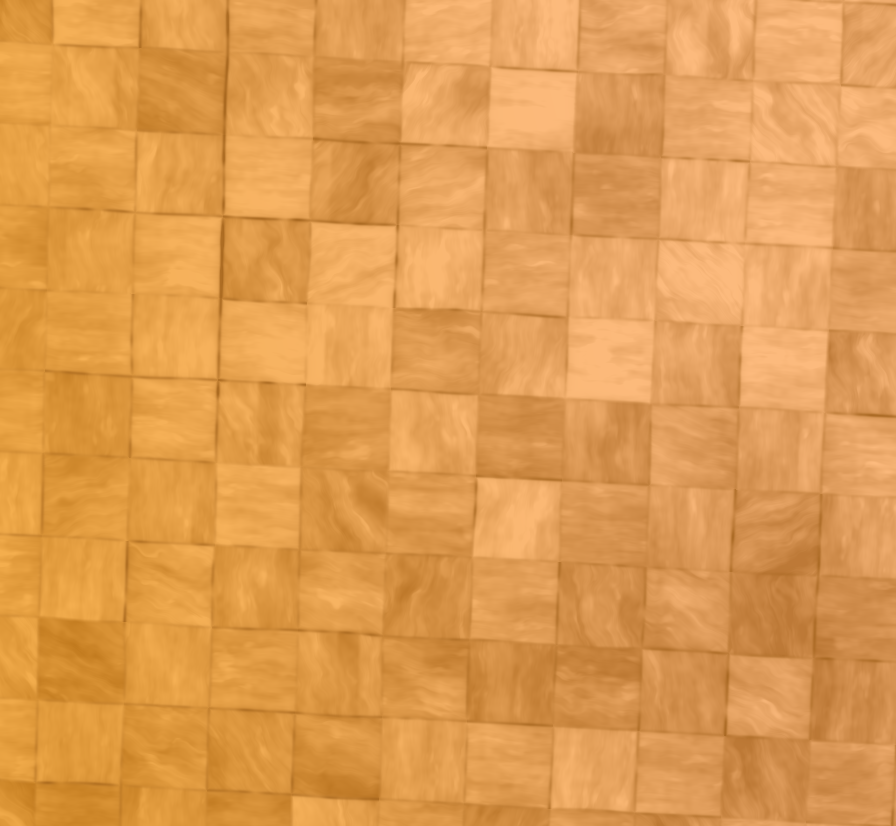
This texture is drawn by a WebGL 2 fragment shader. Its source:

```glsl
#version 300 es
precision highp float;

#define PITCH vec2(0.1065, 0.0994)
#define START vec2(0.0636, 0.0494)
#define SKEW vec2(0.0215, -0.052)
#define TAPER 0.0027
#define SEAM_WIDTH 0.021
#define EDGE_BLUR 0.03
#define GRAIN 0.34
#define FLAME 0.85
#define SLATS 4.0
#define STAIN 0.55
#define WORN_SEAM 2.0

uniform vec2 u_resolution;
out vec4 fragColor;

const vec3 GOLD_DARK = vec3(0.755, 0.475, 0.110);
const vec3 GOLD_LIGHT = vec3(0.955, 0.680, 0.300);
const vec3 PEACH_DARK = vec3(0.740, 0.475, 0.215);
const vec3 PEACH_LIGHT = vec3(0.990, 0.730, 0.490);
const vec3 SEAM_COLOR = vec3(0.620, 0.370, 0.090);

float hash(vec2 p) {
  return fract(sin(dot(p, vec2(127.1, 311.7))) * 43758.5453);
}

float noise(vec2 p) {
  vec2 i = floor(p), f = fract(p);
  f = f * f * (3.0 - 2.0 * f);
  return mix(mix(hash(i), hash(i + vec2(1, 0)), f.x),
             mix(hash(i + vec2(0, 1)), hash(i + vec2(1, 1)), f.x), f.y);
}

float fbm(vec2 p) {
  float sum = 0.0, amp = 0.5;
  for (int i = 0; i < 3; i++) {
    sum += amp * noise(p);
    p = p * 2.03 + 17.3;
    amp *= 0.5;
  }
  return sum / 0.875;
}

// Lightness of one wooden tile, 0 dark to 1 light
float tileTone(vec2 cell, vec2 local) {
  float seed = hash(cell + 3.7);
  float shade = mix(0.30, 0.82, hash(cell + 41.3));

  // Grain turns by a quarter from tile to tile
  bool upright = mod(cell.x + cell.y, 2.0) < 0.5;
  vec2 g = upright ? local.yx : local;
  vec2 offset = vec2(seed * 61.0, hash(cell + 9.1) * 47.0);

  // Cloudy figure, slanted and stronger in some tiles
  float figured = smoothstep(0.3, 0.9, seed);
  vec2 bent = g + (0.12 + 0.25 * figured) * (fbm(g * 2.5 + offset) - 0.5);
  bent.y += figured * (hash(cell + 23.0) - 0.5) * 2.2 * g.x;
  float flame = fbm(bent * vec2(1.5, 3.2) + offset) - 0.5;
  float streak = fbm(bent * vec2(2.6, 13.0) + offset.yx) - 0.5;

  // Faint slats, visible along part of their length
  float s = g.y * SLATS;
  float k = floor(s);
  float slat = mix(hash(cell * 7.0 + k), hash(cell * 7.0 + k + 1.0),
                   smoothstep(0.75, 1.0, s - k)) - 0.5;
  slat *= noise(g * vec2(3.0, 1.0) + offset) * 1.6;

  // Pale worn smudges
  float smudge = smoothstep(0.62, 0.85, fbm(bent * vec2(3.0, 7.0) - offset));

  return shade + FLAME * (0.55 + 0.45 * figured) * flame
       + GRAIN * streak + 0.20 * slat + 0.20 * smudge;
}

// Darkness of the seam along one axis; line is the index of that seam
float seam(float distance, float line, float along, float axis) {
  float part = hash(vec2(line, floor(along)) + axis * 53.0);
  float strength = mix(0.08, 0.40, part * part) + 0.08 * hash(vec2(line, axis));
  if (axis < 0.5 && line == WORN_SEAM)
    strength += 0.30 * (1.0 - smoothstep(2.0, 7.0, along));
  strength *= 0.3 + 1.3 * noise(vec2(along * 7.0, line * 5.0 + axis * 31.0));
  float d = distance / SEAM_WIDTH;
  return strength * (exp(-d * d) + 0.22 * exp(-d * d * 0.08));
}

void main() {
  // Height is one unit, rows are counted downward
  vec2 p = gl_FragCoord.xy / u_resolution.y;
  p.y = 1.0 - p.y;

  // Slightly turned and tapered grid
  vec2 q = (p - START + SKEW * p.yx) / (PITCH - vec2(TAPER * p.y, 0.0));
  q += 0.025 * (vec2(noise(q.yx * 1.7), noise(q * 1.7 + 8.0)) - 0.5);
  vec2 line = floor(q + 0.5);
  vec2 away = q - line;

  // Blend the four tiles around the nearest crossing
  vec2 blur = max(vec2(EDGE_BLUR), fwidth(q));
  vec2 cover = smoothstep(-blur, blur, away);
  float tone = 0.0;
  for (int i = 0; i < 4; i++) {
    vec2 side = vec2(i & 1, i >> 1);
    vec2 w = mix(1.0 - cover, cover, side);
    vec2 cell = line - 1.0 + side;
    if (w.x * w.y > 0.0) tone += w.x * w.y * tileTone(cell, q - cell);
  }

  // Broad stains, a shaded lower right and a dull left column
  tone += STAIN * (fbm(p * 4.0 + 5.0) - 0.5);
  vec2 shadow = (p - vec2(0.86, 0.80)) / vec2(0.24, 0.26);
  tone -= 0.24 * exp(-dot(shadow, shadow));
  float dull = (q.x - 0.5) / 0.55;
  tone -= 0.16 * exp(-dull * dull * dull * dull);
  tone += 0.11 * (noise(p * 120.0) - 0.5);
  tone = clamp(tone + 0.06, 0.0, 1.0);

  // Golden light at the lower left, paler toward the right
  float pale = smoothstep(-0.10, 0.90, p.x - 0.25 * (p.y - 0.5));
  vec3 color = mix(mix(GOLD_DARK, GOLD_LIGHT, tone),
                   mix(PEACH_DARK, PEACH_LIGHT, tone), pale);

  float joint = max(seam(abs(away.x), line.x, q.y, 0.0),
                    seam(abs(away.y), line.y, q.x, 1.0));
  color = mix(color, SEAM_COLOR, clamp(joint, 0.0, 0.8));
  fragColor = vec4(color, 1.0);
}
```
